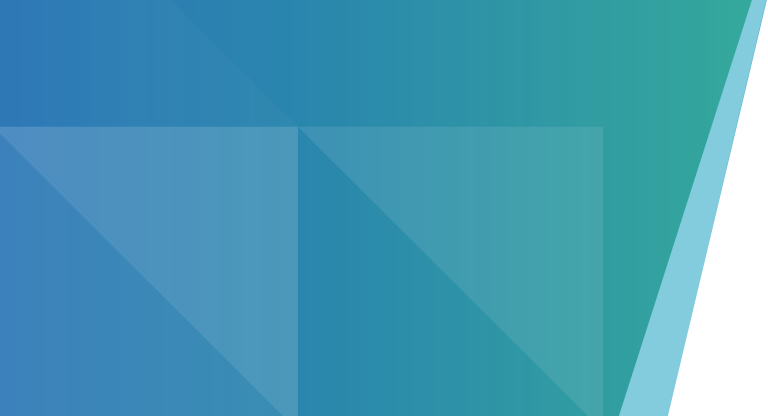
Write a Shadertoy shader that draws this background.

```glsl
const float ASPECT = 1.842;           // design width in units of height
const vec3 BLUE = vec3(0.180, 0.470, 0.715);
const vec3 OCEAN = vec3(0.165, 0.525, 0.680);
const vec3 TEAL = vec3(0.205, 0.660, 0.610);
const vec3 SKY = vec3(0.510, 0.800, 0.870);
const vec3 PAPER = vec3(1.0);

const float OCEAN_X = 0.72;           // gradient stops
const float TEAL_X = 1.80;
const float BAND_FREQUENCY = 14.0;
const float BAND_STRENGTH = 0.008;

const vec2 TILE_CORNER = vec2(-0.0168, 0.6954); // top left of first tile
const float TILE_SIZE = 0.7314;
const int TILE_COUNT = 2;
const float PANEL_WASH = 0.07;
const float FACET_WASH = 0.09;
const float UPPER_WASH = 0.02;

const vec2 STRIP_INNER = vec2(1.4844, 1.8034);  // x at bottom and top
const vec2 STRIP_OUTER = vec2(1.6019, 1.8393);
const float RIM_STRENGTH = 0.35;

// Antialiased coverage of the positive side of a signed distance
float cover(float d) {
    return clamp(0.5 + d * iResolution.y, 0.0, 1.0);
}

// Signed distance to a slanted edge, positive on its right
float slantDistance(vec2 p, vec2 edge) {
    float run = edge.y - edge.x;
    return (p.x - edge.x - run * p.y) / sqrt(1.0 + run * run);
}

float hashGradient(float cell) {
    return fract(sin(cell * 127.1) * 437.58) * 2.0 - 1.0;
}

float gradientNoise(float x) {
    float cell = floor(x);
    float f = x - cell;
    float fade = f * f * f * (f * (f * 6.0 - 15.0) + 10.0);
    return mix(hashGradient(cell) * f, hashGradient(cell + 1.0) * (f - 1.0), fade);
}

vec3 baseGradient(float x) {
    vec3 color = mix(BLUE, OCEAN, clamp(x / OCEAN_X, 0.0, 1.0));
    color = mix(color, TEAL, clamp((x - OCEAN_X) / (TEAL_X - OCEAN_X), 0.0, 1.0));
    return color + BAND_STRENGTH * gradientNoise(x * BAND_FREQUENCY);
}

void mainImage(out vec4 fragColor, in vec2 fragCoord) {
    vec2 p = fragCoord / iResolution.xy * vec2(ASPECT, 1.0);
    vec3 color = baseGradient(p.x);
    float belowTop = cover(TILE_CORNER.y - p.y);

    // Square tiles, each with a pale facet above its diagonal
    for (int i = 0; i < TILE_COUNT; i++) {
        vec2 q = p - TILE_CORNER - vec2(float(i) * TILE_SIZE, 0.0);
        float inside = cover(q.x) * cover(TILE_SIZE - q.x) * belowTop;
        float facet = cover((q.x + q.y) * 0.7071);
        float panel = i == 0 ? PANEL_WASH : 0.0;
        color = mix(color, PAPER, inside * panel);
        color = mix(color, PAPER, inside * facet * FACET_WASH);
    }

    // Faint upper facet continuing the second tile's diagonal
    vec2 fold = p - TILE_CORNER - vec2(TILE_SIZE, 0.0);
    float upper = cover(-(fold.x + fold.y) * 0.7071) * (1.0 - belowTop);
    color = mix(color, PAPER, upper * UPPER_WASH * smoothstep(0.0, 0.4, p.x));

    // Slanted strip, with a thin rim fading downwards, then blank margin
    float outer = slantDistance(p, STRIP_OUTER);
    color = mix(color, SKY, cover(slantDistance(p, STRIP_INNER)));
    float rim = 1.0 - smoothstep(0.0, 0.003, abs(outer));
    color = mix(color, OCEAN, rim * RIM_STRENGTH * smoothstep(0.2, 0.9, p.y));
    color = mix(color, PAPER, cover(outer));

    fragColor = vec4(color, 1.0);
}
```
